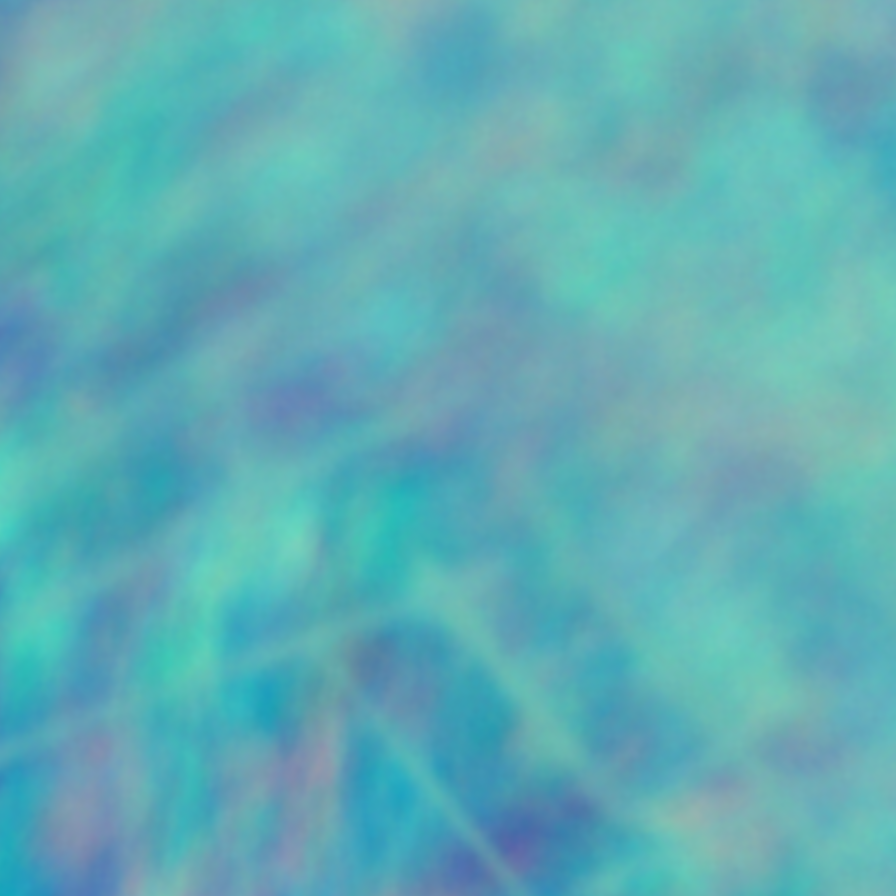
This background is drawn by a Shadertoy shader. Its source:

```glsl
const vec3 BASE = vec3(0.395, 0.676, 0.707);
const vec3 LIGHT_AXIS = vec3(0.20, 0.155, 0.03);
const vec3 PINK_AXIS = vec3(0.20, -0.15, -0.04);
const vec3 BLUE_AXIS = vec3(-0.08, -0.05, 0.055);
const vec3 BEAM = vec3(0.44, 0.74, 0.72);

float hash(vec2 p) {
    vec3 q = fract(vec3(p.xyx) * 0.1031);
    q += dot(q, q.yzx + 33.33);
    return fract((q.x + q.y) * q.z);
}

// Signed value noise with smooth second derivatives
float noise(vec2 p) {
    vec2 cell = floor(p), f = fract(p);
    f = f * f * f * (f * (f * 6.0 - 15.0) + 10.0);
    float low = mix(hash(cell), hash(cell + vec2(1, 0)), f.x);
    float high = mix(hash(cell + vec2(0, 1)), hash(cell + vec2(1, 1)), f.x);
    return 2.0 * mix(low, high, f.y) - 1.0;
}

float fbm(vec2 p) {
    float sum = 0.0, amp = 0.58;
    for (int i = 0; i < 4; i++) {
        sum += amp * noise(p);
        p = mat2(0.95, 0.31, -0.31, 0.95) * p * 2.03 + 17.3;
        amp *= 0.43;
    }
    return sum;
}

// Coordinates along and across a direction
vec2 align(vec2 p, float angle) {
    vec2 d = vec2(cos(angle), sin(angle));
    return vec2(dot(p, d), dot(p, vec2(-d.y, d.x)));
}

// Blends steep, diagonal and cloudy grain across the canvas
float brushed(vec2 p, float steep, float diagonal, float seed) {
    float cloud = fbm(align(p, 0.6) * vec2(8.5, 10.5) + seed);
    float upright = fbm(align(p, 1.42) * vec2(6.5, 12.0) + seed + 31.0);
    float slanted = fbm(align(p, 0.72) * vec2(5.0, 11.0) + seed + 67.0);
    // Normalised weights keep the contrast of blended layers
    vec3 w = vec3((1.0 - steep) * (1.0 - diagonal), steep, (1.0 - steep) * diagonal);
    return dot(w, vec3(cloud, upright, slanted)) / length(w);
}

// Soft straight ray fading at both ends
float ray(vec2 p, vec2 start, float angle, float len, float width) {
    vec2 q = align(p - start, angle);
    float ends = smoothstep(-0.06, 0.06, q.x) * (1.0 - smoothstep(len - 0.1, len + 0.08, q.x));
    float flicker = 0.85 + 0.3 * noise(vec2(q.x * 11.0, start.y * 40.0));
    return ends * flicker * exp(-q.y * q.y / (width * width));
}

// Scattered elongated tints, denser toward the left
vec3 scatterTints(vec2 p, vec3 color) {
    for (int i = 0; i < 36; i++) {
        float id = float(i) + 1.0;
        vec2 center = vec2(hash(vec2(id, 3.7)), hash(vec2(id, 9.1)));
        center.x = pow(center.x, 1.3);
        vec2 radius = mix(vec2(0.030, 0.016), vec2(0.065, 0.036), hash(vec2(id, 15.3)));
        vec2 q = align(p - center, mix(1.15, 1.65, hash(vec2(id, 21.9)))) / radius;
        float kind = mod(id, 5.0);
        vec3 tint = vec3(0.10, 0.73, 0.69);
        if (kind > 0.5) tint = vec3(0.56, 0.55, 0.65);
        if (kind > 1.5) tint = vec3(0.18, 0.60, 0.71);
        if (kind > 2.5) tint = vec3(0.51, 0.75, 0.64);
        if (kind > 3.5) tint = vec3(0.36, 0.58, 0.74);
        float strength = mix(0.2, 0.55, hash(vec2(id, 27.4))) * (1.0 - 0.4 * center.x);
        color = mix(color, tint, strength * exp(-dot(q, q)));
    }
    return color;
}

// Two families of crossing rays
vec3 addRays(vec2 p, vec3 color) {
    for (int i = 0; i < 3; i++) {
        float t = float(i) * 0.5;
        vec2 start = mix(vec2(0.36, 0.28), vec2(0.58, 0.47), t);
        float len = mix(0.42, 0.7, t) - 0.8 * t * (1.0 - t);
        float glow = ray(p, start, -0.90, len, mix(0.014, 0.023, t));
        color = mix(color, BEAM + vec3(0.0, 0.01, -0.02), glow * mix(0.5, 0.68, t));
    }
    for (int i = 0; i < 5; i++) {
        float t = float(i);
        float glow = ray(p, vec2(-0.1, 0.125 + 0.125 * t), 0.35 + 0.12 * t, 0.72, 0.018 + 0.004 * t);
        color = mix(color, BEAM, glow * (0.62 - 0.07 * t));
    }
    float lowGlow = ray(p, vec2(0.62, -0.01), 0.43, 0.6, 0.018);
    return mix(color, BEAM, lowGlow * 0.52);
}

void mainImage(out vec4 fragColor, in vec2 fragCoord) {
    vec2 p = fragCoord / iResolution.y;
    vec2 warped = p + 0.018 * vec2(noise(p * 7.0 + 5.0), noise(p * 7.0 + 43.0));

    // Regional grain and contrast
    float steep = (1.0 - smoothstep(0.25, 0.65, p.y)) * (1.0 - 0.7 * smoothstep(0.2, 0.8, p.x));
    float diagonal = 0.65 * (1.0 - smoothstep(0.2, 0.55, p.x)) * smoothstep(0.4, 0.65, p.y);
    float calm = smoothstep(0.35, 1.4, p.x + p.y);
    float contrast = mix(1.15, 0.55, calm);

    // Layered colour washes
    vec3 color = BASE + mix(vec3(-0.07, -0.048, -0.006), vec3(0.025, 0.03, 0.008), calm);
    color += contrast * LIGHT_AXIS * brushed(warped, steep, diagonal, 211.0);
    color += contrast * PINK_AXIS * brushed(warped, steep, diagonal, 83.0);
    color += contrast * BLUE_AXIS * brushed(warped, steep, diagonal, 147.0);
    color = scatterTints(warped, color);
    color = addRays(p + 0.006 * noise(p * 6.0), color);

    // Faint fibres, mottling and fine grain
    color += 0.014 * diagonal * noise(align(p, 0.72) * vec2(4.0, 36.0));
    vec2 mottle = align(p, 0.6) * vec2(30.0, 44.0);
    color += 0.012 * vec3(noise(mottle), 0.8 * noise(mottle + 0.4), 0.6 * noise(mottle + 53.0));
    vec2 grain = align(p, 0.8) * 135.0;
    color += 0.009 * vec3(noise(grain), noise(grain + 61.0), noise(grain + 127.0));
    fragColor = vec4(clamp(color, 0.0, 1.0), 1.0);
}
```
